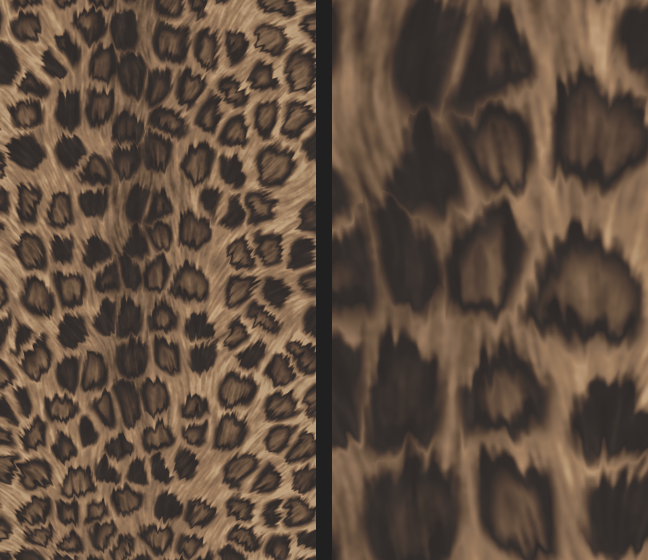
Left, the full canvas; right, a detail of the centre.
Reproduce this texture procedurally as a WebGL 1 fragment shader.

```glsl
precision highp float;
// Leopard fur: soft rosettes on tawny hair with a dark spine.

uniform vec2 u_resolution;

#define CELLS 8.3          // spots across the width
#define JITTER 0.80        // irregularity of the spots
#define GAP 0.085          // half the width of the paths between spots
#define RING 0.25          // depth at which a rosette opens
#define SPINE_X 0.42       // position of the dark spine
#define SPINE_WIDTH 0.085
#define HAIR_DENSITY 150.0 // hairs across the width
#define HAIR_LENGTH 0.05
#define HAIR_CONTRAST 0.85
#define EDGE_FRAY 0.011    // how far hairs drag the spot edges

const vec3 BLACK = vec3(0.20, 0.18, 0.17);
const vec3 UMBER = vec3(0.32, 0.25, 0.21);
const vec3 BROWN = vec3(0.43, 0.34, 0.26);
const vec3 TAWNY = vec3(0.53, 0.42, 0.33);
const vec3 GOLD  = vec3(0.61, 0.48, 0.36);
const vec3 CREAM = vec3(0.70, 0.59, 0.46);

float hash(vec2 p) {
  return fract(sin(dot(p, vec2(127.1, 311.7))) * 43758.5453);
}

vec2 hash2(vec2 p) {
  return vec2(hash(p), hash(p + 37.3));
}

float noise(vec2 p) {
  vec2 i = floor(p), f = fract(p);
  f = f * f * (3.0 - 2.0 * f);
  return mix(mix(hash(i), hash(i + vec2(1.0, 0.0)), f.x),
             mix(hash(i + vec2(0.0, 1.0)), hash(i + 1.0), f.x), f.y);
}

// Hair: noise averaged along the growth direction, roughly -1 to 1
float hairStrands(vec2 p, vec2 dir) {
  float sum = 0.0;
  for (int i = 0; i < 14; i++) {
    vec2 s = p + dir * HAIR_LENGTH * (float(i) / 13.0 - 0.5);
    sum += 0.6 * noise(s * HAIR_DENSITY) + 0.4 * noise(s * HAIR_DENSITY * 0.45 + 19.0);
  }
  return (sum / 14.0 - 0.5) * 8.0;
}

// Cell space: spots are smaller at the bottom and narrower on the spine
vec2 spotSpace(vec2 p) {
  vec2 q = vec2(p.x + 0.03 * atan((p.x - SPINE_X) * 10.0),
                p.y * 0.91 - 0.14 * exp(-3.0 * p.y));
  q += 0.025 * (vec2(noise(p * 6.0), noise(p * 6.0 + 51.0)) - 0.5);
  return q * CELLS + 20.0;
}

// Returns rounded depth inside the nearest spot, and its random id
vec2 spots(vec2 q) {
  vec2 base = floor(q), cell = base, toSite = vec2(0.0);
  float nearest = 1e3;
  for (int j = -1; j <= 1; j++) {
    for (int i = -1; i <= 1; i++) {
      vec2 c = base + vec2(float(i), float(j));
      vec2 r = c + 0.5 + JITTER * (hash2(c) - 0.5) - q;
      if (dot(r, r) < nearest) { nearest = dot(r, r); toSite = r; cell = c; }
    }
  }
  float sum = 0.0;
  for (int j = -2; j <= 2; j++) {
    for (int i = -2; i <= 2; i++) {
      vec2 c = cell + vec2(float(i), float(j));
      vec2 r = c + 0.5 + JITTER * (hash2(c) - 0.5) - q;
      vec2 across = r - toSite;
      if (dot(across, across) > 1e-4)
        sum += exp(-16.0 * dot(0.5 * (r + toSite), normalize(across)));
    }
  }
  float id = hash(cell + 7.7);
  float radius = mix(0.50, 0.68, id);
  return vec2(min(-log(sum) / 16.0, radius - sqrt(nearest)), id);
}

// Colour ramp from black spot (0) to cream hair tip (5)
vec3 furColour(float t) {
  vec3 c = mix(BLACK, UMBER, clamp(t, 0.0, 1.0));
  c = mix(c, BROWN, clamp(t - 1.0, 0.0, 1.0));
  c = mix(c, TAWNY, clamp(t - 2.0, 0.0, 1.0));
  c = mix(c, GOLD, clamp(t - 3.0, 0.0, 1.0));
  return mix(c, CREAM, clamp(t - 4.0, 0.0, 1.0));
}

void main() {
  vec2 p = gl_FragCoord.xy / u_resolution.x;

  // Hair leans away from the spine, in wavy tufts
  float lean = 1.7 * (p.x - SPINE_X) + 1.1 * (noise(p * 7.0) - 0.5);
  vec2 dir = vec2(sin(lean), cos(lean));
  float hair = hairStrands(p, dir);

  // Spine band, fading near the bottom
  float off = (p.x - SPINE_X + 0.05 * (noise(p * 4.0) - 0.5)) / SPINE_WIDTH;
  float spine = exp(-off * off) * smoothstep(0.15, 0.65, p.y);

  // Spots with frayed edges and broken brown centres
  vec2 q = spotSpace(p + dir * hair * EDGE_FRAY);
  vec2 spot = spots(q);
  float depth = spot.x + 0.15 * (noise(q * 3.0) - 0.5);
  float gap = GAP - 0.05 * spine;
  float coat = 1.0 - smoothstep(gap - 0.08, gap + 0.09, depth);
  float centre = smoothstep(RING - 0.07, RING + 0.09, depth + 0.12 * (noise(q * 2.3 + 9.0) - 0.5));
  centre *= smoothstep(0.2, 0.4, spot.y) * (1.0 - 0.8 * spine);

  // Coat lightness: pale flanks, brown back
  float flank = smoothstep(0.05, 0.55, abs(p.x - SPINE_X));
  float fur = 3.5 + 1.1 * flank - 1.5 * spine + 0.9 * (noise(p * 3.5 + 5.0) - 0.5);
  float tone = fur * coat + 1.9 * centre;
  tone += hair * HAIR_CONTRAST * (0.2 + 0.8 * max(coat, 0.7 * centre));

  vec3 colour = furColour(tone) * (1.0 + 0.05 * hair);
  gl_FragColor = vec4(colour, 1.0);
}
```
